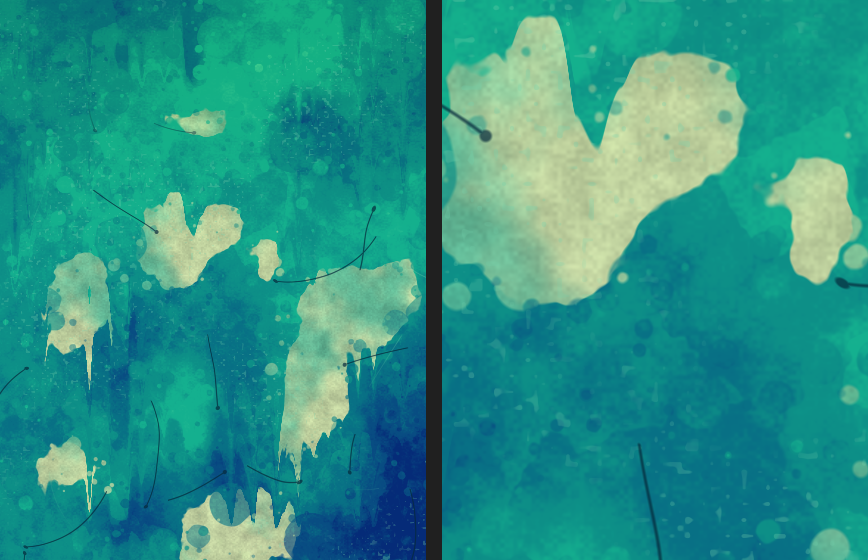
Left, the full canvas; right, a detail of the centre.
A WebGL 1 fragment shader for this texture:

```glsl
precision highp float;
uniform vec2 u_resolution;

float hash(vec2 p) {
  return fract(sin(dot(p, vec2(127.1, 311.7))) * 43758.5453);
}

vec2 hash2(vec2 p) {
  return vec2(hash(p), hash(p + 17.3));
}

float noise(vec2 p) {
  vec2 i = floor(p), f = fract(p);
  f = f * f * (3.0 - 2.0 * f);
  return mix(mix(hash(i), hash(i + vec2(1, 0)), f.x),
             mix(hash(i + vec2(0, 1)), hash(i + 1.0), f.x), f.y);
}

float fbm(vec2 p) {
  float sum = 0.0, amp = 0.5;
  for (int i = 0; i < 5; i++) {
    sum += amp * noise(p);
    p = mat2(1.6, 1.2, -1.2, 1.6) * p + 5.7;
    amp *= 0.5;
  }
  return sum / 0.97;
}

float spot(vec2 p, vec2 center, vec2 radius) {
  vec2 d = (p - center) / radius;
  return exp(-dot(d, d));
}

// Broad lightness of the wash: 0 is navy, 1 is bright green
float washTone(vec2 p) {
  float dark = 0.62 * spot(p, vec2(0.76, 0.14), vec2(0.15, 0.24))
    + 0.35 * spot(p, vec2(0.56, 0.03), vec2(0.12, 0.08))
    + 0.30 * spot(p, vec2(0.31, 0.43), vec2(0.15, 0.13))
    + 0.32 * spot(p, vec2(0.41, 0.21), vec2(0.06, 0.11))
    + 0.36 * spot(p, vec2(0.54, 0.78), vec2(0.07, 0.06))
    + 0.28 * spot(p, vec2(0.71, 0.76), vec2(0.12, 0.13))
    + 0.28 * spot(p, vec2(0.23, 0.07), vec2(0.07, 0.07))
    + 0.28 * spot(p, vec2(0.0, 0.73), vec2(0.06, 0.08))
    + 0.13 * spot(p, vec2(0.08, 1.0), vec2(0.25, 0.12));
  float bright = 0.22 * spot(p, vec2(0.52, 0.93), vec2(0.14, 0.16))
    + 0.24 * spot(p, vec2(0.65, 0.57), vec2(0.15, 0.09))
    + 0.15 * spot(p, vec2(0.16, 0.65), vec2(0.17, 0.14))
    + 0.14 * spot(p, vec2(0.32, 0.29), vec2(0.09, 0.08));
  return 0.60 - dark + bright + 0.24 * (noise(p * 6.0 + 3.0) - 0.5);
}

// Where cream paint gathers
float creamField(vec2 p) {
  return spot(p, vec2(0.32, 0.57), vec2(0.095, 0.09))
    + 0.9 * spot(p, vec2(0.155, 0.46), vec2(0.065, 0.11))
    + spot(p, vec2(0.65, 0.455), vec2(0.11, 0.07))
    + spot(p, vec2(0.54, 0.29), vec2(0.085, 0.14))
    + 0.9 * spot(p, vec2(0.48, 0.54), vec2(0.035, 0.06))
    + 0.9 * spot(p, vec2(0.44, 0.05), vec2(0.1, 0.065))
    + 0.65 * spot(p, vec2(0.13, 0.17), vec2(0.13, 0.08))
    + 0.6 * spot(p, vec2(0.36, 0.77), vec2(0.05, 0.03));
}

// Translucent round splats; paint holds tone in x and cream cover in y
vec2 addDiscs(vec2 paint, vec2 p, float cells, float density, float contrast) {
  vec2 g = p * cells;
  float soft = cells * 0.0013;
  for (int k = 0; k < 9; k++) {
    vec2 id = floor(g) + vec2(mod(float(k), 3.0), floor(float(k) / 3.0)) - 1.0;
    vec2 seed = id + cells, center = id + hash2(seed);
    float size = hash(seed + 31.0), shade = hash(seed + 53.0);
    float d = length(g - center) - 0.09 - 0.36 * size * size * size;
    d += 0.05 * (noise(g * 5.0) - 0.5);
    float cover = (1.0 - smoothstep(-soft, soft, d)) * step(hash(seed + 71.0), density);
    if (cover > 0.0) {
      vec2 c = center / cells;
      float cream = step(0.58, creamField(c) + 0.6 * (shade - 0.5));
      float rim = 0.05 * smoothstep(-0.06, 0.0, d);
      vec2 splat = vec2(washTone(c) + contrast * (shade - 0.5) - rim, cream);
      paint = mix(paint, splat, cover * (0.4 + 0.4 * shade));
    }
  }
  return paint;
}

// Thin bent twigs or scratches, with an optional bud at one end
float strokes(vec2 p, float cells, float density, float width, float bud) {
  vec2 g = p * cells;
  float cover = 0.0;
  for (int k = 0; k < 9; k++) {
    vec2 id = floor(g) + vec2(mod(float(k), 3.0), floor(float(k) / 3.0)) - 1.0;
    vec2 h = hash2(id + cells * 3.0), d = g - id - h.yx;
    float a = 6.2832 * h.x, len = 0.2 + 0.45 * h.y;
    d = mat2(cos(a), sin(a), -sin(a), cos(a)) * d;
    d.y += (h.y - 0.5) * d.x * d.x;
    float reach = length(vec2(max(abs(d.x) - len, 0.0), d.y)) / cells;
    reach = min(reach, max(length(d - vec2(len, 0)) / cells - bud, 0.0));
    cover = max(cover, (1.0 - smoothstep(0.0, width, reach)) * step(hash(id + 91.0), density));
  }
  return cover;
}

vec3 washColor(float t) {
  vec3 c = mix(vec3(0.02, 0.17, 0.47), vec3(0.03, 0.30, 0.51), smoothstep(0.0, 0.18, t));
  c = mix(c, vec3(0.03, 0.44, 0.52), smoothstep(0.18, 0.36, t));
  c = mix(c, vec3(0.05, 0.56, 0.53), smoothstep(0.36, 0.54, t));
  c = mix(c, vec3(0.08, 0.69, 0.56), smoothstep(0.54, 0.76, t));
  return mix(c, vec3(0.24, 0.80, 0.60), smoothstep(0.8, 1.1, t));
}

void main() {
  vec2 p = gl_FragCoord.xy / u_resolution.y;

  // Drips pull the paint down in narrow columns
  float drip = 0.13 * pow(noise(vec2(p.x * 75.0, 2.0)), 4.0) * smoothstep(0.35, 0.7, noise(p * 9.0));
  vec2 q = p + vec2(0.0, drip);

  // Washes with sharp stain edges
  vec2 paint = vec2(washTone(q) + 0.3 * (fbm(q * 7.0) - 0.5), 0.0);
  for (int i = 0; i < 3; i++) {
    float layer = float(i);
    float stain = smoothstep(0.53, 0.555, fbm(q * (5.0 + 3.0 * layer) + 13.0 * layer));
    paint.x += (0.5 - mod(layer, 2.0)) * 0.16 * (stain - 0.4);
  }
  paint.y = smoothstep(0.5, 0.54, creamField(q) + 1.4 * (fbm(q * 10.0 + 40.0) - 0.5));

  // Splats from large to small
  for (int i = 0; i < 4; i++) {
    float layer = float(i);
    paint = addDiscs(paint, p, 9.0 * pow(1.8, layer), 0.65 - 0.1 * layer, 0.22 + 0.1 * layer);
  }

  // Mottling and grain
  float mottle = fbm(p * 45.0) - 0.5;
  float grain = noise(p * 380.0) - 0.5;
  paint.x += 0.22 * mottle + 0.07 * grain;
  vec3 cream = mix(vec3(0.40, 0.72, 0.58), vec3(0.80, 0.83, 0.62), smoothstep(0.3, 0.62, fbm(p * 8.0 + 70.0)));
  cream *= 1.0 + 0.3 * mottle + 0.1 * grain;
  vec3 color = mix(washColor(paint.x), cream, 0.92 * paint.y);
  color.b -= 0.05 * smoothstep(0.5, 1.0, p.y);

  // Worn specks, pale scratches near the sides and dark twigs
  float sides = smoothstep(0.22, 0.42, abs(p.x - 0.38)) * smoothstep(0.9, 0.3, p.y * 0.9);
  float specks = smoothstep(0.77, 0.9, noise(p * 210.0)) * smoothstep(0.45, 0.65, fbm(p * 6.0 + 90.0));
  color = mix(color, vec3(0.45, 0.82, 0.67), 0.3 * specks + 0.45 * sides * strokes(p, 8.0, 0.5, 0.0018, 0.0));
  float twigs = strokes(p + 0.02 * noise(p * 12.0), 6.5, 0.42, 0.0022, 0.0025);
  color = mix(color, vec3(0.02, 0.16, 0.23), 0.7 * twigs * smoothstep(0.85, 0.7, p.y));
  gl_FragColor = vec4(clamp(color, 0.0, 1.0), 1.0);
}
```
